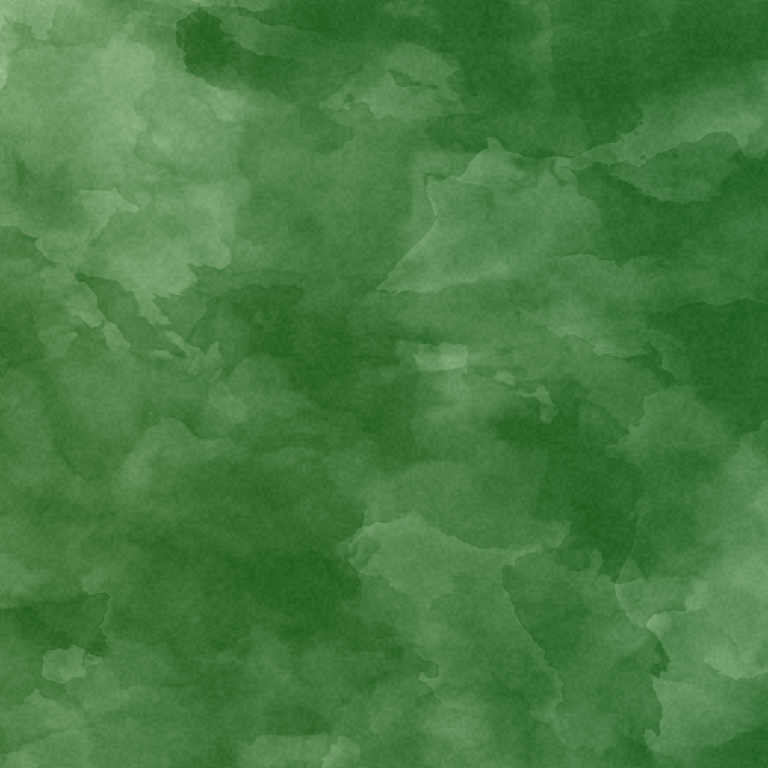
Write a Shadertoy shader that draws this texture.

```glsl
// Green watercolour washes on fine paper: a warped cloud tone is overlaid with
// blooms that are crisp along one side and fade away inward. A pale corner,
// a dark pool and paper grain finish the tone, which then blends two greens.

const vec3 DEEP_GREEN = vec3(0.18, 0.41, 0.165);
const vec3 PALE_GREEN = vec3(0.58, 0.73, 0.55);
const vec3 COOL_SHIFT = vec3(-0.018, 0.0, 0.018);
const float BASE_TONE = 0.20;
const float CLOUD_CONTRAST = 1.10;
const float BLOOM_CONTRAST = 0.30;
const float RIM_DARKNESS = 0.035;
const float GRAIN_CONTRAST = 0.125;
const float DARK_KNEE = 0.08;
const float DARK_DEPTH = 0.17;
const int BLOOM_COUNT = 6;
const vec2 PALE_CORNER = vec2(0.0, 0.95);
const vec2 DARK_POOL = vec2(0.62, 0.70);

float hash(vec2 cell) {
    vec3 q = fract(vec3(cell.xyx) * 0.1031);
    q += dot(q, q.yzx + 33.33);
    return fract((q.x + q.y) * q.z);
}

float noise(vec2 p) {
    vec2 cell = floor(p);
    vec2 f = fract(p);
    f = f * f * f * (f * (f * 6.0 - 15.0) + 10.0);
    float low = mix(hash(cell), hash(cell + vec2(1, 0)), f.x);
    float high = mix(hash(cell + vec2(0, 1)), hash(cell + vec2(1, 1)), f.x);
    return mix(low, high, f.y);
}

// Fractal noise with mean 0.5; gain sets how rough it is
float fbm(vec2 p, float gain) {
    const mat2 TURN = mat2(1.6, 1.2, -1.2, 1.6);
    float sum = 0.0;
    float weight = 1.0;
    float total = 0.0;
    for (int i = 0; i < 6; i++) {
        sum += weight * noise(p);
        total += weight;
        weight *= gain;
        p = TURN * p + 17.3;
    }
    return sum / total;
}

vec2 warp(vec2 p, float amount) {
    return p + amount * (vec2(fbm(p + 4.7, 0.5), fbm(p + 61.2, 0.5)) - 0.5);
}

// One wash: crisp or soft at its border, fading toward its middle
float bloom(vec2 p, out float rim) {
    float depth = fbm(warp(p, 1.3), 0.45) - 0.5;
    float softness = mix(0.008, 0.11, smoothstep(0.3, 0.65, noise(p * 1.7 + 31.0)));
    float crispness = 1.0 - smoothstep(0.01, 0.05, softness);
    rim = crispness * exp(-pow((depth + 0.006) / 0.012, 2.0));
    return smoothstep(-0.3 * softness, softness, depth) * exp(-6.0 * max(depth, 0.0));
}

float glow(vec2 p, vec2 centre, float falloff) {
    vec2 d = p - centre;
    return exp(-falloff * dot(d, d));
}

float paperGrain(vec2 uv) {
    float fine = noise(uv * 260.0) - 0.5;
    float coarse = noise(uv * 115.0 + 9.0) - 0.5;
    float mottle = fbm(uv * 30.0, 0.6) - 0.5;
    return fine + 0.4 * coarse + 0.7 * mottle;
}

void mainImage(out vec4 fragColor, in vec2 fragCoord) {
    vec2 uv = fragCoord / iResolution.y;
    vec2 wide = uv * vec2(0.9, 1.15);

    // Broad clouds and the uneven lighting of the sheet
    float tone = BASE_TONE;
    tone += CLOUD_CONTRAST * (fbm(warp(wide * 3.4 + 12.0, 1.0), 0.48) - 0.5);
    vec2 drift = warp(uv * 3.0, 0.6) / 3.0;
    tone += 0.72 * glow(drift, PALE_CORNER, 10.0);
    tone -= 0.20 * glow(drift, DARK_POOL, 10.0);
    tone += 0.16 * glow(drift, vec2(0.55, 0.32), 14.0);
    tone -= 0.08 * (1.0 - smoothstep(0.0, 0.2, drift.y));

    // Layered blooms, alternately lifting and deepening the tone
    for (int i = 0; i < BLOOM_COUNT; i++) {
        float layer = float(i);
        float rim;
        float wash = bloom(wide * (2.6 + 0.85 * layer) + layer * 23.7 + 5.0, rim);
        float direction = i % 2 == 0 ? 1.0 : -0.75;
        tone += BLOOM_CONTRAST * (1.0 - 0.08 * layer) * direction * wash;
        tone -= RIM_DARKNESS * rim;
    }

    // Keep the darkest pigment from sinking too far
    float sunk = max(DARK_KNEE - tone, 0.0);
    tone = max(tone, DARK_KNEE) - DARK_DEPTH * (1.0 - exp(-sunk / DARK_DEPTH));
    tone += GRAIN_CONTRAST * paperGrain(uv);

    // Pigment, slightly cooler toward the right
    vec3 color = mix(DEEP_GREEN, PALE_GREEN, clamp(tone, -0.2, 1.15));
    float coolness = uv.x - 0.6 + 0.8 * (fbm(uv * 2.5 + 40.0, 0.5) - 0.5);
    color += COOL_SHIFT * coolness;
    fragColor = vec4(clamp(color, 0.0, 1.0), 1.0);
}
```
